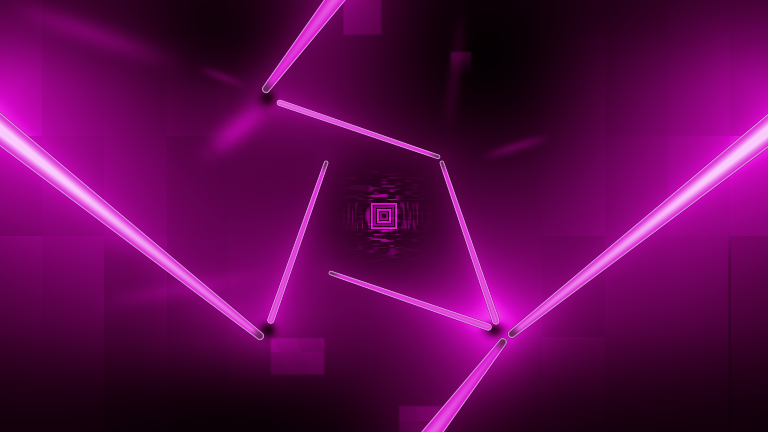
Reproduce this background procedurally as a WebGL 1 fragment shader.

```glsl
precision highp float;
// Dark mirrored corridor lit by slanted magenta neon tubes around a far square portal.
uniform vec2 u_resolution;

#define MAGENTA vec3(0.84, 0.03, 0.80)
#define PALE vec3(0.98, 0.79, 0.99)
#define AMBIENT 0.19
#define RIM_WIDTH 0.0022
#define CAP_LENGTH 0.028
#define PORTAL_SIZE 0.028
#define PANEL_DEPTH 0.14

float hash(vec2 p) {
  return fract(sin(dot(p, vec2(127.1, 311.7))) * 43758.5453);
}

float noise(vec2 p) {
  vec2 i = floor(p), f = fract(p);
  f = f * f * (3.0 - 2.0 * f);
  return mix(mix(hash(i), hash(i + vec2(1.0, 0.0)), f.x),
             mix(hash(i + vec2(0.0, 1.0)), hash(i + 1.0), f.x), f.y);
}

// Soft elliptical spot
float blob(vec2 p, vec2 center, vec2 radius) {
  vec2 q = (p - center) / radius;
  return exp(-dot(q, q));
}

// Soft streak that fades at both ends
float streak(vec2 p, vec2 a, vec2 b, float width) {
  vec2 ab = b - a;
  float h = clamp(dot(p - a, ab) / dot(ab, ab), 0.0, 1.0);
  float d = length(p - a - ab * h) / width;
  return exp(-d * d) * (0.25 + 3.0 * h * (1.0 - h));
}

// Soft-edged rectangular reflection
float panel(vec2 p, vec2 center, vec2 size) {
  vec2 e = smoothstep(size + 0.004, size - 0.004, abs(p - center));
  return e.x * e.y;
}

// Tapered glass tube from its near end a to its capped end b
void tube(vec2 p, vec2 a, vec2 b, float ra, float rb, float heat,
          float power, float reach, inout float haze, inout vec4 lamp) {
  vec2 ab = b - a;
  float h = clamp(dot(p - a, ab) / dot(ab, ab), 0.0, 1.0);
  float r = mix(ra, rb, h);
  float axis = length(p - a - ab * h);
  float d = axis - r;
  float aa = 0.8 / u_resolution.y;

  float away = max(d, 0.0);
  haze += power * mix(1.0, 0.28, h) * exp(-pow(away / reach, 1.5));
  haze += 0.22 * exp(-away / 0.022) * (1.0 - 0.6 * h);

  float lit = smoothstep(0.0, CAP_LENGTH, (1.0 - h) * length(ab));
  float core = exp(-2.6 * axis * axis / (r * r)) * heat * (1.0 - 0.65 * h);
  vec3 glass = mix(MAGENTA, PALE, clamp(core, 0.0, 1.0));
  glass = mix(vec3(0.46, 0.12, 0.40), glass, lit);
  float rim = smoothstep(RIM_WIDTH + aa, 0.0, abs(d + 0.5 * RIM_WIDTH));
  glass = mix(glass, PALE * 0.94, rim * 0.72);
  float cover = smoothstep(aa, -aa, d);
  lamp = mix(lamp, vec4(glass, 1.0), cover);
}

// Dark patches that hold back the haze
float shadow(vec2 p) {
  float s = 1.0 - 0.88 * blob(p, vec2(0.24, 0.37), vec2(0.20, 0.23));
  s *= 1.0 - 0.62 * blob(p, vec2(-0.37, 0.42), vec2(0.17, 0.14));
  s *= 1.0 - 0.65 * blob(p, vec2(-0.32, -0.50), vec2(0.30, 0.14));
  s *= 1.0 - 0.45 * blob(p, vec2(0.0), vec2(0.15, 0.14));
  s *= 1.0 - 0.80 * blob(p, vec2(0.255, -0.264), vec2(0.024, 0.018));
  s *= 1.0 - 0.80 * blob(p, vec2(-0.268, -0.264), vec2(0.018));
  s *= 1.0 - 0.80 * blob(p, vec2(-0.270, 0.272), vec2(0.018));
  return s * mix(0.38, 1.0, smoothstep(-0.54, -0.20, p.y))
           * mix(1.0, 0.70, smoothstep(0.28, 0.52, p.y));
}

// Reflections on walls, floor and ceiling
float reflections(vec2 p) {
  float f = 0.22 * streak(p, vec2(-0.84, 0.48), vec2(-0.50, 0.36), 0.028);
  f += 0.20 * streak(p, vec2(-0.42, 0.34), vec2(-0.33, 0.305), 0.010);
  f += 0.40 * streak(p, vec2(-0.40, 0.15), vec2(-0.28, 0.25), 0.030);
  f += 0.24 * streak(p, vec2(0.24, 0.14), vec2(0.37, 0.18), 0.011);
  f += 0.14 * streak(p, vec2(0.15, 0.22), vec2(0.18, 0.46), 0.016);
  f += 0.12 * streak(p, vec2(-0.64, -0.20), vec2(-0.30, -0.14), 0.022);
  f += 0.20 * panel(p, vec2(0.178, 0.355), vec2(0.024, 0.025)) * smoothstep(0.32, 0.38, p.y);
  f += 0.16 * panel(p, vec2(-0.05, 0.47), vec2(0.044, 0.05));
  float tiles = 0.45 + 0.55 * hash(floor(vec2(p.x + 0.4 * p.y, p.y) * 19.0));
  f += 0.26 * tiles * panel(p, vec2(-0.20, -0.325), vec2(0.062, 0.042));
  return f + 0.20 * tiles * panel(p, vec2(0.09, -0.48), vec2(0.055, 0.04));
}

// Nested square frames with rippled reflections on four sides
float portal(vec2 p) {
  vec2 q = abs(p);
  float box = max(q.x, q.y), light = 0.0;
  for (int i = 0; i < 4; i++) {
    float k = float(i);
    float size = PORTAL_SIZE * (1.0 - 0.25 * k);
    light += (0.95 - 0.45 * mod(k, 2.0)) * smoothstep(0.0030, 0.0008, abs(box - size));
  }
  float outside = smoothstep(0.028, 0.034, box);
  float rows = smoothstep(0.48, 0.85, noise(p * vec2(55.0, 260.0)));
  float columns = smoothstep(0.45, 0.85, noise(p * vec2(260.0, 28.0)));
  light += 0.55 * rows * outside * smoothstep(0.040, 0.024, q.x) * smoothstep(0.115, 0.03, q.y);
  light += 0.50 * columns * outside * smoothstep(0.036, 0.022, q.y) * smoothstep(0.115, 0.03, q.x);
  return light + 0.10 * rows * smoothstep(0.12, 0.05, box);
}

void main() {
  vec2 p = (gl_FragCoord.xy - 0.5 * u_resolution) / u_resolution.y;
  float haze = AMBIENT;
  vec4 lamp = vec4(0.0);

  // Inner frame, then the large foreground tubes
  tube(p, vec2(-0.241, 0.262), vec2(0.125, 0.137), 0.008, 0.006, 0.55, 0.20, 0.10, haze, lamp);
  tube(p, vec2(-0.262, -0.241), vec2(-0.134, 0.123), 0.009, 0.006, 0.45, 0.28, 0.11, haze, lamp);
  tube(p, vec2(0.259, -0.243), vec2(0.134, 0.123), 0.009, 0.006, 0.45, 0.28, 0.11, haze, lamp);
  tube(p, vec2(0.241, -0.257), vec2(-0.123, -0.132), 0.009, 0.006, 0.45, 0.26, 0.10, haze, lamp);
  tube(p, vec2(-0.097, 0.523), vec2(-0.273, 0.294), 0.022, 0.010, 0.45, 0.50, 0.13, haze, lamp);
  tube(p, vec2(0.102, -0.514), vec2(0.275, -0.292), 0.022, 0.010, 0.45, 0.55, 0.13, haze, lamp);
  tube(p, vec2(-0.912, 0.218), vec2(-0.287, -0.278), 0.032, 0.010, 1.25, 0.85, 0.28, haze, lamp);
  tube(p, vec2(0.912, 0.215), vec2(0.296, -0.273), 0.032, 0.010, 1.25, 0.85, 0.28, haze, lamp);

  // Wall panels and seams
  float cell = hash(floor(p * vec2(6.9, 4.3) + vec2(0.47, 0.2)));
  float light = haze * shadow(p) * (1.0 - PANEL_DEPTH * cell * smoothstep(0.2, 0.5, abs(p.x)));
  float low = smoothstep(-0.02, -0.12, p.y);
  light *= 1.0 - 0.16 * low * smoothstep(-0.650, -0.646, p.x) * smoothstep(-0.40, -0.60, p.x);
  light *= 1.0 - 0.25 * low * smoothstep(0.006, 0.0, abs(p.x - 0.80));
  light += reflections(p) + portal(p);

  // Light to colour, with the tubes on top
  float g = clamp(light, 0.0, 1.1);
  vec3 color = vec3(0.80 * g, 0.025 * g * g, 0.75 * pow(g, 1.17));
  color += vec3(0.10, 0.30, 0.12) * smoothstep(1.0, 1.5, light);
  color = mix(color, lamp.rgb, lamp.a);
  gl_FragColor = vec4(color, 1.0);
}
```
